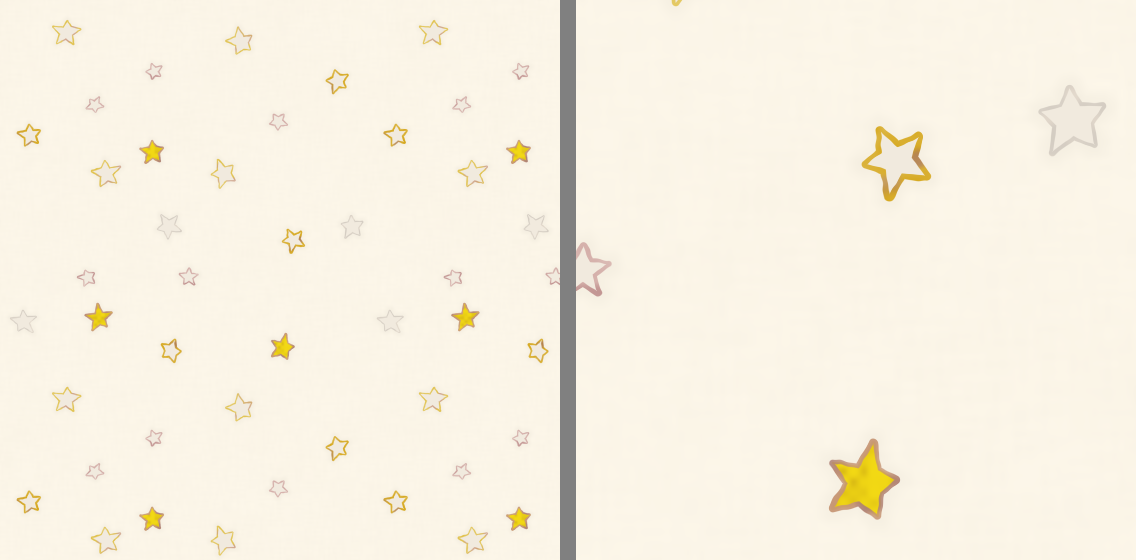
Left, the full canvas; right, a detail of the centre.
Write a WebGL 2 fragment shader that draws this pattern.

```glsl
#version 300 es
precision highp float;
// Small hand-drawn stars scattered on cream cloth, as a square tile repeated about 1.5 times.
// Each tile has five wavy rows of four cells; a cell's kind sets size, ink and fill,
// and a hash gives each star its turn, uneven points and worn ink.

uniform vec2 u_resolution;
out vec4 fragColor;

const float TILE = 0.655;          // tile side, in canvas units
const int ROWS = 5;
const int COLUMNS = 4;
const float COLUMN_STEP = 0.25;    // in tile units
const vec4 COLUMN_PULL = vec4(0.072, 0.004, -0.080, 0.004);

// Per row, in tile units: centre x, centre y from the top, zigzag, tilt per column
const vec4 ROW_WAVE[5] = vec4[5](
  vec4(0.545, 0.155, -0.047, 0.013), vec4(0.379, 0.350, 0.053, 0.023),
  vec4(0.580, 0.545, -0.072, 0.000), vec4(0.642, 0.705, -0.025, -0.051),
  vec4(0.393, 0.912, 0.025, 0.040));
const float ROW_PULL[5] = float[5](0.15, 1.1, 1.2, -0.4, 0.65);

// Star kinds by cell; NONE leaves a gap
const int NONE = -1;
const int FILLED = 2;
const int KIND[20] = int[20](0, 3, 0, 1,  1, 3, 2, 3,  0, 4, 0, 4,
                             3, 3, 1, -1,  4, 2, 1, 2);

// Per kind: thin gold, thick gold, filled, pink, grey
const float RADIUS[5] = float[5](0.0235, 0.0195, 0.0220, 0.0142, 0.0205);
const float HALF_LINE[5] = float[5](0.0012, 0.0016, 0.0014, 0.0012, 0.0010);
const vec3 INK[5] = vec3[5](
  vec3(0.88, 0.76, 0.30), vec3(0.84, 0.66, 0.12), vec3(0.78, 0.59, 0.46),
  vec3(0.83, 0.68, 0.66), vec3(0.83, 0.80, 0.76));
const vec3 WORN_INK[5] = vec3[5](
  vec3(0.80, 0.62, 0.52), vec3(0.70, 0.50, 0.30), vec3(0.68, 0.50, 0.46),
  vec3(0.76, 0.58, 0.57), vec3(0.88, 0.84, 0.79));

const vec3 CREAM = vec3(0.985, 0.961, 0.908);
const vec3 PALE_FILL = vec3(0.945, 0.918, 0.870);
const vec3 YELLOW = vec3(0.95, 0.85, 0.08);
const vec3 OCHRE = vec3(0.82, 0.69, 0.08);
const float INNER_RATIO = 0.50;    // notch radius over point radius
const float UNEVENNESS = 0.32;     // spread of point lengths
const float CORNER = 0.0010;
const float HALO = 0.012;
const float PI = 3.14159;

float hash(vec2 p) {
  return fract(sin(dot(p, vec2(127.1, 311.7))) * 43758.5453);
}

float noise(vec2 p) {
  vec2 i = floor(p), f = fract(p);
  f = f * f * (3.0 - 2.0 * f);
  return mix(mix(hash(i), hash(i + vec2(1, 0)), f.x),
             mix(hash(i + vec2(0, 1)), hash(i + vec2(1, 1)), f.x), f.y);
}

// Vertex k of an uneven star: points on even k, notches on odd k
vec2 starVertex(int k, float radius, float turn, float seed) {
  k = k % 10;
  float uneven = 1.0 + UNEVENNESS * (hash(vec2(float(k), seed)) - 0.5);
  float r = radius * uneven * (k % 2 == 0 ? 1.0 : INNER_RATIO);
  float a = turn + float(k) * PI / 5.0;
  return r * vec2(sin(a), -cos(a));
}

// Signed distance to the star polygon, negative inside
float starDistance(vec2 p, float radius, float turn, float seed) {
  float nearest = 1.0, side = 1.0;
  vec2 a = starVertex(0, radius, turn, seed);
  for (int k = 1; k <= 10; k++) {
    vec2 b = starVertex(k, radius, turn, seed);
    vec2 e = b - a, w = p - a;
    vec2 gap = w - e * clamp(dot(w, e) / dot(e, e), 0.0, 1.0);
    nearest = min(nearest, dot(gap, gap));
    if ((a.y > p.y) != (b.y > p.y) && p.x < a.x + e.x * (p.y - a.y) / e.y) side = -side;
    a = b;
  }
  return side * sqrt(nearest);
}

vec2 starCentre(int row, int col) {
  vec4 wave = ROW_WAVE[row];
  float t = float(col) - 1.5;
  float zigzag = col % 2 == 0 ? wave.z : -wave.z;
  return TILE * vec2(wave.x + t * COLUMN_STEP + ROW_PULL[row] * COLUMN_PULL[col],
                     wave.y + zigzag + t * wave.w);
}

// Cream cloth with a faint weave and soft mottling
vec3 cloth(vec2 p) {
  float weave = noise(p * vec2(240.0, 60.0)) + noise(p * vec2(60.0, 240.0)) - 1.0;
  float mottle = noise(p * 18.0) - 0.5;
  return CREAM + 0.006 * weave + 0.005 * mottle * vec3(0.6, 0.8, 1.2);
}

void main() {
  float pixel = 1.0 / u_resolution.y;
  vec2 p = gl_FragCoord.xy * pixel;
  p.y = 1.0 - p.y;
  vec3 color = cloth(p);

  for (int i = 0; i < ROWS * COLUMNS; i++) {
    int kind = KIND[i];
    if (kind == NONE) continue;
    vec2 q = p - starCentre(i / COLUMNS, i % COLUMNS);
    q -= TILE * round(q / TILE);
    float radius = RADIUS[kind];
    if (length(q) > radius * 1.2 + HALO) continue;

    float seed = float(i) + 3.0;
    float turn = (hash(vec2(seed, 7.3)) - 0.5) * (kind == FILLED ? 0.5 : 1.2);
    float d = starDistance(q, radius, turn, seed) - CORNER;
    d += 0.0010 * (noise(q * 220.0 + seed * 9.0) - 0.5);

    // Soft halo, then fill, then the worn outline
    color -= 0.022 * (1.0 - smoothstep(0.0, HALO, d));
    float grain = noise(q * 160.0 + seed * 5.0);
    vec3 fill = kind == FILLED ? mix(YELLOW, OCHRE, 0.7 * grain * grain) : PALE_FILL;
    color = mix(color, fill, 1.0 - smoothstep(-pixel, pixel, d));
    float wear = noise(q * 75.0 + seed * 13.0);
    float halfLine = HALF_LINE[kind] * mix(0.8, 1.25, grain);
    float line = 1.0 - smoothstep(halfLine - 0.7 * pixel, halfLine + 0.7 * pixel, abs(d));
    vec3 ink = mix(INK[kind], WORN_INK[kind], smoothstep(0.5, 0.85, wear));
    color = mix(color, ink, line * mix(0.8, 1.0, grain));
  }
  fragColor = vec4(color, 1.0);
}
```
